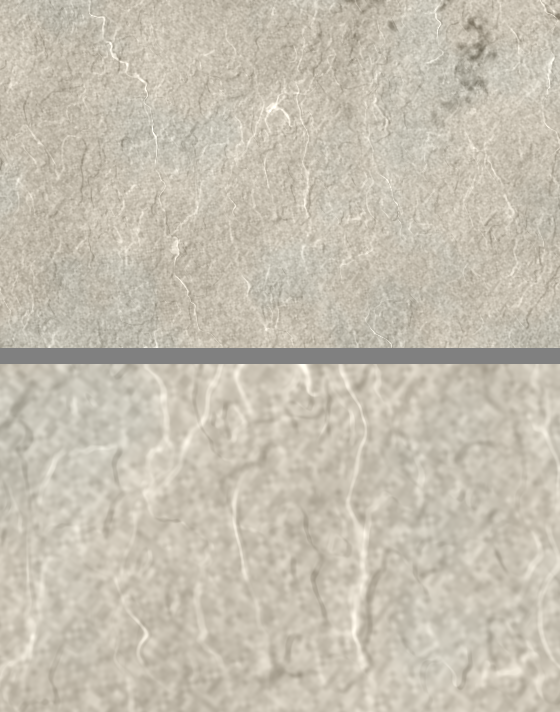
Top, the full canvas; bottom, a detail of the centre.
Write a Shadertoy shader that draws this texture.

```glsl
// Pale, weathered slab of split limestone: thin flaking layers, bright veins and pits.
// Terraced noise is lit from the upper left for the flakes; wandering stripes
// broken up by noise give the veins, and fine noise adds the sandy grain.

#define STONE_COLOR vec3(0.781, 0.751, 0.692)
#define COOL_TINT vec3(-0.016, 0.000, 0.010)
#define LIGHT_DIR vec2(-0.83, 0.56)
#define LIGHT_REACH 0.0030
#define FLAKE_SCALE 8.5
#define FLAKE_GAIN 0.125
#define GRAIN_SCALE 185.0
#define GRAIN_GAIN 0.115
#define MOTTLE_GAIN 0.12
#define VEIN_DENSITY 4.3
#define VEIN_GAIN 0.125
#define PIT_GAIN 0.30

float hash(vec2 p) {
    return fract(sin(dot(p, vec2(127.1, 311.7))) * 43758.5453);
}

float noise(vec2 p) {
    vec2 cell = floor(p), f = fract(p);
    f = f * f * (3.0 - 2.0 * f);
    float low = mix(hash(cell), hash(cell + vec2(1, 0)), f.x);
    float high = mix(hash(cell + vec2(0, 1)), hash(cell + vec2(1, 1)), f.x);
    return mix(low, high, f.y);
}

// Four octaves, turned a little each time; averages one half
float fbm(vec2 p) {
    float sum = 0.0, weight = 0.533;
    for (int i = 0; i < 4; i++) {
        sum += weight * noise(p);
        p = mat2(1.6, 1.2, -1.2, 1.6) * p + 17.3;
        weight *= 0.5;
    }
    return sum;
}

// Stack of flat layers with crisp rims that slope gently back
float terraces(vec2 p, float layers) {
    float level = fbm(p * vec2(1.15, 0.85)) * layers;
    float f = fract(level);
    return floor(level) + 0.25 * f + 0.75 * smoothstep(0.82, 1.0, f);
}

// Surface height: broad flakes, small flakes and roughness
float surface(vec2 p) {
    float broadMask = smoothstep(0.15, 0.65, noise(p * 6.0 + 31.0));
    float smallMask = smoothstep(0.20, 0.70, noise(p * 9.0 + 57.0));
    float broad = terraces(p * FLAKE_SCALE, 4.5);
    float small = terraces(p * FLAKE_SCALE * 2.1 + 9.0, 3.5);
    // Level offsets keep the fading masks from tilting the layers
    return (broad - 2.2) * broadMask + 0.75 * (small - 1.7) * smallMask
         + 0.6 * noise(p * 58.0) + 0.4 * noise(p.yx * 105.0);
}

// Bright broken seams, each with a thin shadow on its right
float veins(vec2 p) {
    float sum = 0.0;
    for (int i = 0; i < 2; i++) {
        float k = float(i);
        float density = VEIN_DENSITY * (1.0 + 0.8 * k);
        vec2 q = p + 13.7 * k;
        float x = density * (p.x + 0.24 * p.y) + 0.37 * k;
        x += 1.3 * (noise(q * 3.2) - 0.5) + 0.65 * (fbm(q * 10.0) - 0.5);
        x += 0.09 * (noise(q * 48.0) - 0.5);
        float id = floor(x);
        float d = (fract(x) - 0.5) / density;
        float present = smoothstep(0.42, 0.75, noise(vec2(id * 7.3 + 41.0 * k, p.y * 4.5)));
        present *= 0.25 + 0.95 * smoothstep(0.2, 0.7, noise(q * 27.0 + 5.0));
        float width = mix(0.0018, 0.0062, noise(q * 22.0));
        float core = 1.0 - smoothstep(width * 0.2, width * 1.5, abs(d));
        float halo = exp(-abs(d) / 0.010);
        float shade = exp(-pow((d - 0.009) / 0.004, 2.0));
        sum += present * (core + 0.30 * halo - 0.50 * shade) * (1.0 - 0.35 * k);
    }
    return sum;
}

void mainImage(out vec4 fragColor, in vec2 fragCoord) {
    vec2 uv = fragCoord / iResolution.xy;
    vec2 p = fragCoord / iResolution.y;

    // Ragged warp shared by all the layers
    vec2 warped = p + 0.022 * (vec2(noise(p * 17.0), noise(p * 17.0 + 40.0)) - 0.5);

    // Slope towards the light brightens, slope away darkens
    vec2 reach = LIGHT_DIR * LIGHT_REACH;
    float relief = surface(warped - reach) - surface(warped + reach);
    relief = clamp(relief, -1.3, 0.95);

    // Sandy grain on turned lattices, so no grid shows
    vec2 turned = mat2(0.8, 0.6, -0.6, 0.8) * p;
    float grain = noise(turned * GRAIN_SCALE) - 0.5;
    grain += 0.5 * (noise(turned.yx * GRAIN_SCALE * 0.53 + p * 30.0) - 0.5);

    // Tone from relief, cloudy mottling, grain and veins
    float tone = FLAKE_GAIN * relief + GRAIN_GAIN * grain;
    tone += MOTTLE_GAIN * (fbm(p * 6.0 + 3.0) - 0.5);
    tone += VEIN_GAIN * veins(warped);

    // Grey, crumbling pits gather towards the upper right
    float region = smoothstep(0.4, 0.95, uv.y) * smoothstep(0.3, 0.9, uv.x);
    float pits = region * smoothstep(0.54, 0.72, fbm(p * vec2(11.0, 9.0) + 22.0));
    tone -= PIT_GAIN * pits * smoothstep(0.1, 0.9, noise(warped * 55.0));

    // Shadows lean warm, with faint cool patches
    vec3 color = STONE_COLOR + tone * vec3(1.0, 1.01, 1.03);
    color += COOL_TINT * smoothstep(0.45, 0.72, fbm(p * 5.0 + 71.0));
    fragColor = vec4(clamp(color, 0.0, 1.0), 1.0);
}
```
